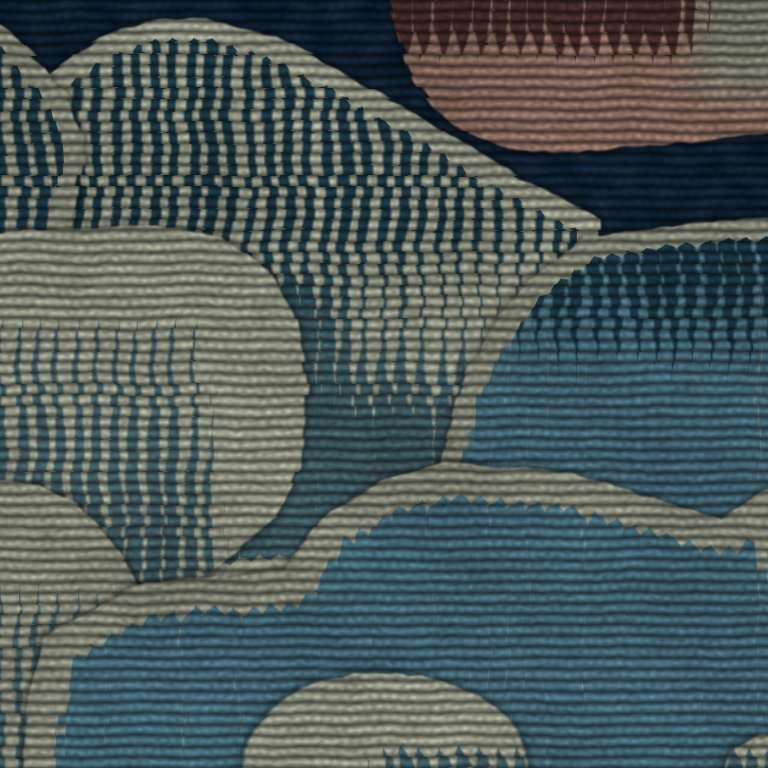
A WebGL 2 fragment shader for this texture:

```glsl
#version 300 es
precision highp float;
uniform vec2 u_resolution;
out vec4 fragColor;

const float RIBS = 70.0;
const float WARPS = 40.0;
const vec3 CREAM = vec3(0.59, 0.60, 0.53);
const vec3 BLUE = vec3(0.27, 0.42, 0.48);
const vec3 SLATE = vec3(0.25, 0.36, 0.39);
const vec3 TEAL = vec3(0.10, 0.21, 0.26);
const vec3 NAVY = vec3(0.06, 0.13, 0.20);
const vec3 ROSE = vec3(0.55, 0.43, 0.38);
const vec3 MAROON = vec3(0.27, 0.17, 0.17);

float hash(vec2 p) {
  return fract(sin(dot(p, vec2(127.1, 311.7))) * 43758.5);
}

float gradDot(vec2 cell, vec2 offset) {
  float angle = 6.2832 * hash(cell);
  return dot(vec2(cos(angle), sin(angle)), offset);
}

// Gradient noise, about -0.7 to 0.7
float noise(vec2 p) {
  vec2 i = floor(p), f = fract(p), u = f * f * (3.0 - 2.0 * f), e = vec2(1, 0);
  return mix(mix(gradDot(i, f), gradDot(i + e, f - e), u.x),
             mix(gradDot(i + e.yx, f - e.yx), gradDot(i + 1.0, f - 1.0), u.x), u.y);
}

// Signed distance to a closed outline, negative inside
float outline(vec2 p, vec2 v[12]) {
  float d = 1e3, side = 1.0;
  for (int i = 0, j = 11; i < 12; j = i++) {
    vec2 e = v[j] - v[i], w = p - v[i];
    vec2 b = w - e * clamp(dot(w, e) / dot(e, e), 0.0, 1.0);
    d = min(d, dot(b, b));
    bvec3 c = bvec3(p.y >= v[i].y, p.y < v[j].y, e.x * w.y > e.y * w.x);
    if (all(c) || all(not(c))) side = -side;
  }
  return side * sqrt(d);
}

float ellipse(vec2 p, vec2 center, vec2 radius) {
  return (length((p - center) / radius) - 1.0) * min(radius.x, radius.y);
}

// Vertical hatching: 1 where the light thread shows for a given coverage
float hatch(vec2 p, float coverage) {
  float row = floor(p.y * RIBS);
  float x = p.x * WARPS + 0.12 * (mod(row, 2.0) - 0.5) + 0.35 * noise(p * vec2(9, 14));
  float thread = abs(fract(x) - 0.5) * 2.0;
  float ragged = hash(vec2(floor(x), 3.0)) - 0.5 + 0.5 * noise(p * vec2(40, 22));
  float level = 0.5 + 0.75 * (thread - 0.5) + 0.22 * ragged;
  return smoothstep(-0.16, 0.16, coverage - level);
}

// Lays a shape on the cloth with a thin shadow along its contour
vec3 lay(vec3 under, vec3 color, float d) {
  under *= 1.0 - 0.3 * exp(-d * d / 4e-5);
  return mix(under, color, smoothstep(0.0025, -0.0025, d));
}

float rim(float d, float width) {
  return 1.3 * smoothstep(-width * 1.35, -width * 0.65, d);
}

vec3 pattern(vec2 p) {
  vec3 col = NAVY + 0.05 * noise(p * 30.0);

  // Rose cloth at the upper right
  float d = outline(p, vec2[12](vec2(.5, 1.1), vec2(.505, 1), vec2(.52, .945), vec2(.54, .895),
    vec2(.565, .86), vec2(.61, .825), vec2(.66, .805), vec2(.75, .80), vec2(.88, .815),
    vec2(1, .828), vec2(1.1, .83), vec2(1.1, 1.1)));
  float dusk = smoothstep(0.89, 0.98, p.y) * smoothstep(0.96, 0.86, p.x);
  vec3 rose = mix(ROSE, CREAM * 0.82, smoothstep(0.86, 0.95, p.x) * smoothstep(0.84, 0.92, p.y));
  col = lay(col, mix(MAROON, rose, hatch(p, mix(1.2, 0.1, dusk))), d);

  // Great striped scallop
  d = outline(p, vec2[12](vec2(0, .85), vec2(.08, .915), vec2(.13, .95), vec2(.19, .972),
    vec2(.27, .976), vec2(.36, .95), vec2(.45, .905), vec2(.55, .845), vec2(.65, .785),
    vec2(.78, .715), vec2(.8, .3), vec2(0, .2)));
  float body = mix(0.5, 0.75, smoothstep(0.72, 0.6, p.y)) * smoothstep(0.41, 0.58, p.y);
  body *= mix(1.0, smoothstep(0.38, 0.48, p.x), smoothstep(0.68, 0.58, p.y));
  vec3 ground = mix(SLATE, TEAL, smoothstep(0.52, 0.72, p.y));
  col = lay(col, mix(ground, CREAM, hatch(p, max(body, rim(d, 0.028)))), d);

  // Left scallop
  d = outline(p, vec2[12](vec2(-.1, 1.02), vec2(0, .968), vec2(.03, .945), vec2(.06, .91),
    vec2(.09, .87), vec2(.106, .83), vec2(.108, .79), vec2(.1, .75), vec2(.09, .7),
    vec2(.08, .6), vec2(0, .5), vec2(-.1, .6)));
  col = lay(col, mix(TEAL, CREAM * 0.93, hatch(p, max(0.45, rim(d, 0.026)))), d);

  // Right blue scallop
  d = outline(p, vec2[12](vec2(.55, .3), vec2(.575, .41), vec2(.60, .5), vec2(.64, .575),
    vec2(.69, .635), vec2(.76, .69), vec2(.82, .698), vec2(.9, .71), vec2(1.1, .725),
    vec2(1.1, .2), vec2(.8, .2), vec2(.6, .2)));
  ground = mix(TEAL, BLUE, hatch(p, mix(1.2, 0.25, smoothstep(0.43, 0.68, p.y))));
  col = lay(col, mix(ground, CREAM * 0.9, hatch(p, rim(d, 0.026))), d);

  // Pale rounded scallop
  d = outline(p, vec2[12](vec2(-.1, .69), vec2(.06, .70), vec2(.2, .705), vec2(.29, .69),
    vec2(.35, .65), vec2(.385, .59), vec2(.4, .5), vec2(.39, .39), vec2(.36, .325),
    vec2(.27, .25), vec2(.1, .15), vec2(-.1, .15)));
  body = mix(0.28, 0.72, smoothstep(0.28, 0.6, p.y));
  body += 0.8 * (smoothstep(0.23, 0.32, p.x) + smoothstep(0.55, 0.65, p.y));
  col = lay(col, mix(SLATE, CREAM, hatch(p, body)), d);

  // Low left fold
  d = outline(p, vec2[12](vec2(-.1, .38), vec2(0, .375), vec2(.05, .368), vec2(.1, .345),
    vec2(.14, .305), vec2(.17, .26), vec2(.19, .22), vec2(.15, .1), vec2(.1, 0),
    vec2(.05, -.1), vec2(0, -.1), vec2(-.1, -.1)));
  col = lay(col, mix(SLATE, CREAM * 0.95, hatch(p, mix(0.6, 1.2, smoothstep(0.16, 0.3, p.y)))), d);

  // Wide blue scallop with a pale border
  d = outline(p, vec2[12](vec2(.02, -.1), vec2(.035, .08), vec2(.06, .17), vec2(.18, .24),
    vec2(.37, .255), vec2(.42, .325), vec2(.5, .375), vec2(.58, .397), vec2(.74, .385),
    vec2(.94, .325), vec2(1.02, .375), vec2(1.1, -.1)));
  col = lay(col, mix(BLUE, CREAM * 0.93, hatch(p, rim(d, 0.042))), d);

  // Pale mounds on the lower edge
  d = min(ellipse(p, vec2(0.5, 0), vec2(0.185, 0.125)), ellipse(p, vec2(1.01, -0.01), vec2(0.07, 0.055)));
  body = 1.2 - 0.9 * smoothstep(0.05, 0.0, p.y) * smoothstep(0.44, 0.54, p.x);
  return lay(col, mix(SLATE, CREAM, hatch(p, body)), d);
}

void main() {
  vec2 p = gl_FragCoord.xy / u_resolution;
  // Uneven threads
  p.y += 0.0035 * noise(p * vec2(14, 9)) + 0.0012 * noise(p * vec2(60, 40));
  float row = floor(p.y * RIBS);
  vec2 woven = p + vec2(0.007 * (hash(vec2(row, 7)) - 0.5), 0.004 * noise(p * 45.0));
  vec3 col = pattern(woven);

  // Rounded ribs, warp beads and fibres
  float rib = 0.5 - 0.5 * cos(6.2832 * p.y * RIBS);
  float bead = 0.5 + 0.5 * cos(6.2832 * (p.x * WARPS * 2.0 + 0.5 * row));
  float fibre = noise(p * vec2(110, 190)) + 0.6 * noise(p * vec2(25, 70));
  col *= mix(0.56, 1.04, pow(rib, 0.7)) * (0.95 + 0.1 * bead * rib);
  col *= 1.0 + 0.2 * fibre + 0.12 * noise(p * 6.0);
  fragColor = vec4(col, 1);
}
```
